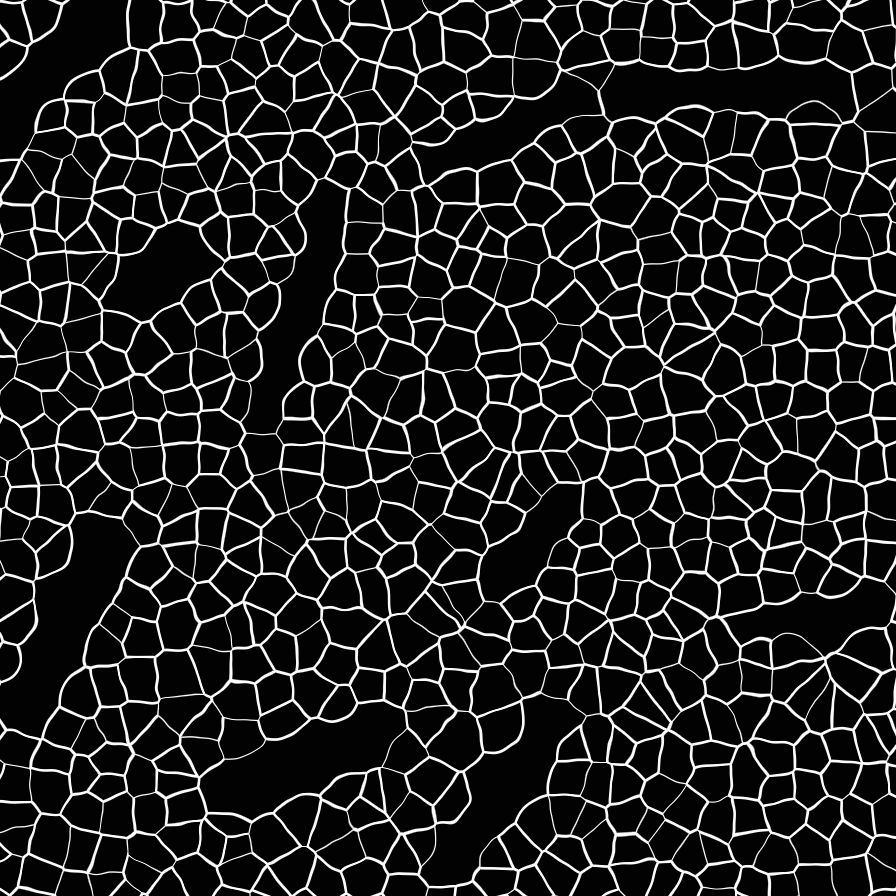
Write a Shadertoy shader that draws this pattern.

```glsl
// Draws a tissue-like network of thin white cell walls on black, broken by long empty clefts.

#define CELLS 28.0          // cells across the canvas
#define JITTER 0.82         // irregularity of the cells
#define DROPPED 0.07        // share of cells absorbed by their neighbours
#define WALL 0.0030         // width of a normal wall
#define THIN_WALL 0.0014    // width of a faint wall
#define THIN_SHARE 0.2      // share of faint walls
#define WOBBLE 0.0042       // waviness of the walls
#define CLEFT_GRID 4.0      // clefts across the canvas
#define CLEFT_SHARE 0.8     // share of grid places holding a cleft
#define CLEFT_GAP 0.021     // clearance between a cleft and cell centres

const vec3 BACKGROUND = vec3(0.008);
const vec3 WALL_COLOR = vec3(0.985);

float hash(vec2 p) {
    return fract(sin(dot(p, vec2(127.1, 311.7))) * 43758.5);
}

vec2 hash2(vec2 p) {
    return vec2(hash(p), hash(p + vec2(37.3, 91.7)));
}

float noise(vec2 p) {
    vec2 i = floor(p), f = fract(p);
    f = f * f * (3.0 - 2.0 * f);
    return mix(mix(hash(i), hash(i + vec2(1, 0)), f.x),
               mix(hash(i + vec2(0, 1)), hash(i + vec2(1, 1)), f.x), f.y);
}

// Vector from the nearest point of a spine (centre xy, half axis zw) to p
vec2 fromSpine(vec2 p, vec4 spine) {
    vec2 q = p - spine.xy;
    float t = dot(q, spine.zw) / dot(spine.zw, spine.zw);
    return q - spine.zw * clamp(t, -1.0, 1.0);
}

// Centre and half axis of the cleft at a grid place
vec4 cleftSpine(vec2 place) {
    vec2 centre = (place + 0.5 + 0.6 * (hash2(place + 11.0) - 0.5)) / CLEFT_GRID;
    float angle = 1.05 - 1.55 * smoothstep(0.6, 0.85, centre.x)
                + 1.5 * (hash(place + 23.0) - 0.5);
    float halfLength = mix(0.025, 0.125, hash(place + 31.0));
    return vec4(centre, halfLength * vec2(cos(angle), sin(angle)));
}

// Part of a pixel covered by a line of the given width
float lineCoverage(float dist, float width, float pixel) {
    float h = 0.5 * width;
    return clamp((h - dist) / pixel + 0.5, 0.0, 1.0)
         - clamp((-h - dist) / pixel + 0.5, 0.0, 1.0);
}

void mainImage(out vec4 fragColor, in vec2 fragCoord) {
    float pixel = 1.0 / iResolution.y;
    vec2 p = fragCoord * pixel;
    p += WOBBLE * (vec2(noise(p * 65.0), noise(p * 65.0 + 40.0)) - 0.5);

    // Sites hold the direction from the site (xy) and the distance (z)
    vec3 sites[34];
    vec2 ids[34];
    vec4 spines[9];
    float radii[9];
    int count = 0, clefts = 0;

    // Clefts act as long sites
    for (int k = 0; k < 9; k++) {
        vec2 place = floor(p * CLEFT_GRID) + vec2(k % 3, k / 3) - 1.0;
        if (hash(place + 5.0) > CLEFT_SHARE) continue;
        float size = hash(place + 47.0);
        spines[clefts] = cleftSpine(place);
        radii[clefts] = mix(0.001, 0.016, size * size);
        vec2 v = fromSpine(p, spines[clefts]);
        float len = max(length(v), 1e-5);
        sites[count] = vec3(v / len, len - radii[clefts]);
        ids[count++] = place + 200.0;
        clefts++;
    }

    // Cells are jittered points kept clear of the clefts
    for (int k = 0; k < 25; k++) {
        vec2 id = floor(p * CELLS) + vec2(k % 5, k / 5) - 2.0;
        if (hash(id + 71.0) < DROPPED) continue;
        vec2 centre = (id + 0.5 + JITTER * (hash2(id) - 0.5)) / CELLS;
        bool isFree = true;
        for (int c = 0; c < clefts; c++)
            if (length(fromSpine(centre, spines[c])) < radii[c] + CLEFT_GAP) isFree = false;
        if (!isFree) continue;
        vec2 v = p - centre;
        float len = max(length(v), 1e-5);
        sites[count] = vec3(v / len, len);
        ids[count++] = id;
    }

    // Nearest site
    int near = 0;
    for (int k = 1; k < count; k++)
        if (sites[k].z < sites[near].z) near = k;

    // Walls lie where another site is equally near
    float wall = 0.0;
    for (int k = 0; k < count; k++) {
        if (k == near) continue;
        float slope = max(length(sites[k].xy - sites[near].xy), 1e-4);
        float dist = (sites[k].z - sites[near].z) / slope;
        float width = hash(ids[k] + ids[near] + 0.5) < THIN_SHARE ? THIN_WALL : WALL;
        wall = max(wall, lineCoverage(dist, width, pixel));
    }

    fragColor = vec4(mix(BACKGROUND, WALL_COLOR, wall), 1.0);
}
```
